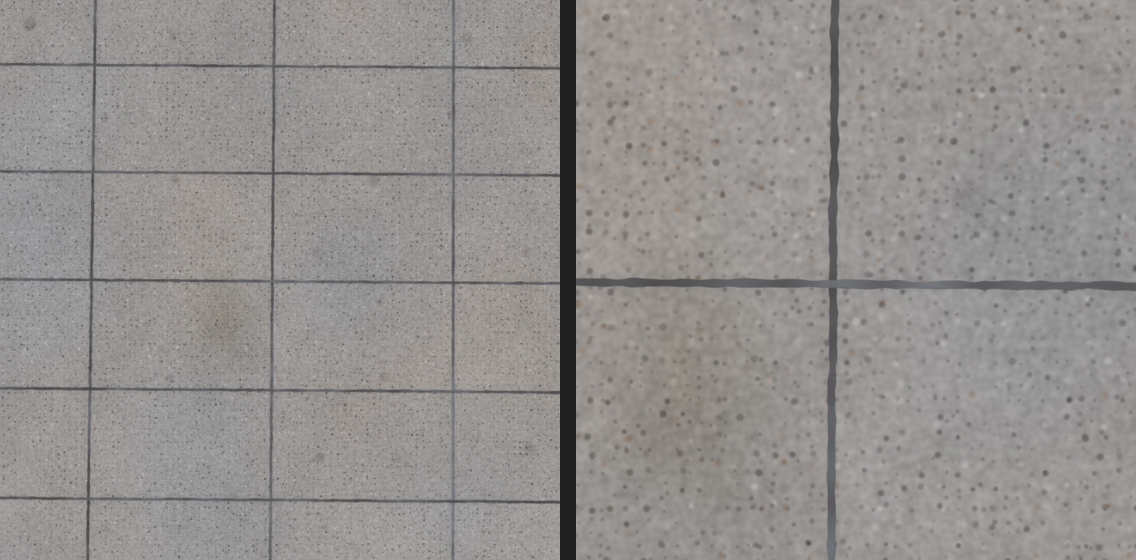
Left, the full canvas; right, a detail of the centre.
Give the GLSL for this texture, as a WebGL 2 fragment shader.

```glsl
#version 300 es
precision highp float;
// Grey concrete paving: wide slabs in a slightly skewed grid, split by thin worn
// joints of dark dirt and blue-grey mortar. Gradient noise gives grain and
// blotches; hashed cells scatter aggregate specks and small round stains.
uniform vec2 u_resolution;
out vec4 fragColor;

const vec3 CONCRETE = vec3(0.606, 0.594, 0.588);
const vec3 DIRT = vec3(0.29, 0.285, 0.295);
const vec3 MORTAR = vec3(0.465, 0.48, 0.505);

// Integer hash of a lattice cell, two values in 0..1
vec2 hash2(vec2 cell, float seed) {
    uvec3 v = uvec3(ivec3(vec3(cell, seed)) + 4096);
    v = v * 1664525u + 1013904223u;
    v.x += v.y * v.z; v.y += v.z * v.x; v.z += v.x * v.y;
    v ^= v >> 16u;
    v.x += v.y * v.z; v.y += v.z * v.x;
    return vec2(v.xy >> 8u) / 16777216.0;
}

float cornerSlope(vec2 cell, vec2 offset) {
    float angle = 6.28318 * hash2(cell, 1.0).x;
    return dot(vec2(cos(angle), sin(angle)), offset);
}

float gradientNoise(vec2 p) {
    vec2 i = floor(p), f = p - i, e = vec2(1.0, 0.0);
    vec2 w = f * f * f * (f * (f * 6.0 - 15.0) + 10.0);
    float low = mix(cornerSlope(i, f), cornerSlope(i + e, f - e), w.x);
    float high = mix(cornerSlope(i + e.yx, f - e.yx), cornerSlope(i + 1.0, f - 1.0), w.x);
    return mix(low, high, w.y);
}

float fbm(vec2 p) {
    float sum = 0.0, amplitude = 0.6;
    for (int i = 0; i < 4; i++) {
        sum += amplitude * gradientNoise(p);
        p = mat2(1.6, 1.2, -1.2, 1.6) * p + 5.3;
        amplitude *= 0.5;
    }
    return sum;
}

// Coverage of random dots, one candidate per cell; radius and blur in cells
float scatter(vec2 p, float cells, float chance, float radius, float blur, float seed) {
    vec2 q = p * cells, cell = floor(q);
    vec2 centre = 0.3 + 0.4 * hash2(cell, seed);
    vec2 pick = hash2(cell, seed + 1.0);
    float r = radius * mix(0.5, 1.0, pick.y);
    float dot_ = 1.0 - smoothstep(r - blur, r + blur, length(q - cell - centre));
    return dot_ * step(pick.x, chance) * mix(0.4, 1.0, fract(pick.x * 57.0));
}

// Draws one joint: dist is across it, along runs down its length
vec3 paintJoint(vec3 base, float dist, float along, float id, float dirtiness, float px) {
    float lane = id * 7.3 + 0.37;
    float d = dist + 0.0011 * gradientNoise(vec2(along * 38.0, lane));
    float halfWidth = 0.0024 + 0.0012 * gradientNoise(vec2(along * 95.0, lane + 31.4));
    float cover = 1.0 - smoothstep(halfWidth - px, halfWidth + px, abs(d));
    float patches = gradientNoise(vec2(along * 6.0, lane + 57.6))
                  + 0.6 * gradientNoise(vec2(along * 34.0, lane + 83.2));
    float dirt = clamp(dirtiness + 0.9 * patches, 0.0, 1.0);
    // One lip of the groove stays shaded where mortar shows
    float lip = smoothstep(0.0, 0.0025, d) * 0.4;
    vec3 fill = mix(MORTAR, DIRT, max(dirt, lip));
    base *= 1.0 - 0.06 * exp(-abs(d) / 0.004);
    return mix(base, fill, cover * 0.93);
}

// Slab coordinates: whole numbers fall on the joints, rows count downward
vec2 slabGrid(vec2 p) {
    float down = 1.0 - p.y;
    float column = (p.x - 0.1706 + 0.0143 * down) / (0.3197 + 0.0065 * down);
    float t = down - 0.1146 - 0.0075 * p.x;
    return vec2(column, t / (0.1905 + 0.0041 * t));
}

vec3 concrete(vec2 p, vec2 slab, float px) {
    float grain = 0.055 * gradientNoise(p * 235.0) + 0.05 * gradientNoise(p * 118.0 + 9.7);
    float blotches = 0.045 * fbm(p * 5.0 + 2.3) + 0.035 * fbm(p * 23.0 + 7.1);
    float slabTone = 0.014 * (hash2(slab, 4.0).x - 0.5);
    float light = 0.014 * (0.4 - p.y);
    vec3 color = CONCRETE + grain + blotches + slabTone + light;

    // Warm and cool drift across the paving
    float warmth = 0.007 * (p.x - 0.5) + 0.02 * gradientNoise(p * 3.7 + 4.2);
    color += warmth * vec3(1.0, 0.1, -1.0);

    // Aggregate: dark, brown and pale specks
    color -= 0.17 * scatter(p, 92.0, 0.42, 0.2, 0.09 + 23.0 * px, 11.0);
    color -= 0.11 * scatter(p + 0.37, 137.0, 0.4, 0.21, 0.1 + 34.0 * px, 15.0);
    color -= vec3(0.03, 0.07, 0.11) * scatter(p + 0.71, 74.0, 0.2, 0.16, 0.12, 19.0);
    color += 0.09 * scatter(p + 0.53, 81.0, 0.22, 0.18, 0.12, 23.0);

    // Small round stains with ragged rims, and one broad brown stain
    vec2 ragged = p + 0.004 * vec2(gradientNoise(p * 70.0), gradientNoise(p * 70.0 + 33.0));
    color -= 0.075 * scatter(ragged, 8.0, 0.38, 0.095, 0.035, 29.0);
    vec2 q = (p - vec2(0.405, 0.425)) / vec2(0.055, 0.095);
    float brown = exp(-dot(q, q)) * (0.85 + 0.8 * fbm(p * 14.0));
    return color - vec3(0.05, 0.055, 0.07) * brown;
}

void main() {
    vec2 p = gl_FragCoord.xy / u_resolution;
    float px = 1.0 / min(u_resolution.x, u_resolution.y);
    vec2 grid = slabGrid(p);
    vec2 joint = floor(grid + 0.5);
    vec2 dist = (grid - joint) * vec2(0.323, 0.194);

    vec3 color = concrete(p, floor(grid), px);
    // Upright joints get cleaner toward the right
    color = paintJoint(color, dist.x, p.y, joint.x + 20.0, 0.85 - 0.27 * joint.x, px);
    color = paintJoint(color, dist.y, p.x, joint.y, 0.68, px);
    fragColor = vec4(clamp(color, 0.0, 1.0), 1.0);
}
```
